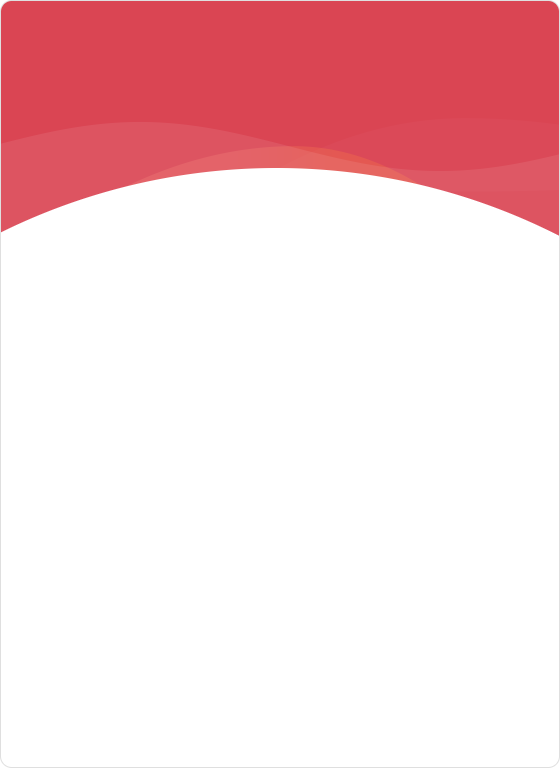
Reproduce this background procedurally as a Shadertoy shader.

```glsl
const float PI = 3.14159265;
const vec3 RED = vec3(0.855, 0.270, 0.327);
const vec3 PINK = vec3(0.97, 0.54, 0.46);
const vec3 ORANGE = vec3(1.0, 0.53, 0.26);
const vec3 WHITE = vec3(1.0);
const vec3 BORDER = vec3(0.875);

// Smooth coverage of the region where the distance is negative
float coverage(float dist, float pixel) {
    return clamp(0.5 - dist / pixel, 0.0, 1.0);
}

// Height of a crest whose two flanks have different curvature
float hill(float x, vec2 peak, float leftBend, float rightBend) {
    float dx = x - peak.x;
    return peak.y + dx * dx * (dx < 0.0 ? leftBend : rightBend);
}

float wave(float x, float crestX, float middle, float amplitude, float halfPeriod) {
    return middle - amplitude * cos(PI * (x - crestX) / halfPeriod);
}

float roundedBox(vec2 p, vec2 halfSize, float radius) {
    vec2 q = abs(p) - halfSize + radius;
    return length(max(q, 0.0)) + min(max(q.x, q.y), 0.0) - radius;
}

// Header with translucent layers; p.y runs downward from the top
vec3 header(vec2 p, float pixel) {
    vec3 color = RED;

    // Faint swell on the right
    float swellTop = hill(p.x, vec2(0.83, 0.211), 0.81, 0.41);
    float swellBottom = 0.342 - 0.1 * (p.x - 0.83) * (p.x - 0.83);
    float swell = max(swellTop - p.y, p.y - swellBottom);
    color = mix(color, WHITE, 0.024 * coverage(swell, pixel));

    // Warm hill in the centre
    float hillTop = hill(p.x, vec2(0.525, 0.261), 0.80, 1.36);
    vec3 warm = mix(PINK, ORANGE, smoothstep(0.4, 0.62, p.x));
    color = mix(color, warm, 0.24 * coverage(hillTop - p.y, pixel));

    // Long pale wave
    float waveTop = wave(p.x, 0.25, 0.2616, 0.0438, 0.536);
    return mix(color, WHITE, 0.082 * coverage(waveTop - p.y, pixel));
}

void mainImage(out vec4 fragColor, in vec2 fragCoord) {
    float pixel = 1.0 / iResolution.x;
    vec2 size = iResolution.xy * pixel;
    vec2 p = vec2(fragCoord.x, iResolution.y - fragCoord.y) * pixel;

    // White disc rising beneath the header
    float discRadius = 1.112;
    float disc = length(p - vec2(0.494, 0.300 + discRadius)) - discRadius;
    float body = max(coverage(disc, pixel), coverage(0.6 - p.y, pixel));
    vec3 color = mix(header(p, pixel), WHITE, body);

    // Card corners and thin outline
    float card = roundedBox(p - 0.5 * size, 0.5 * size, 0.021);
    color = mix(color, BORDER, coverage(-card - 0.0018, pixel));
    color = mix(WHITE, color, coverage(card, pixel));

    fragColor = vec4(color, 1.0);
}
```
